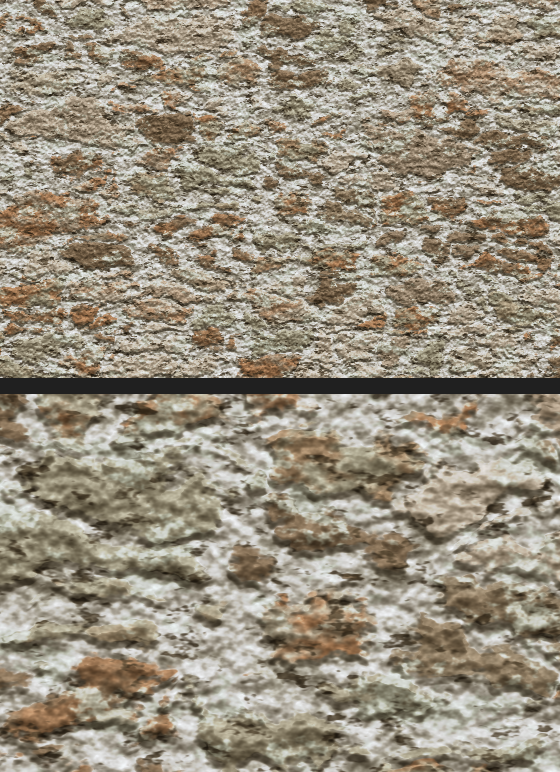
Top: the whole. Bottom: its middle third, enlarged.
Give the GLSL for this texture, as a Shadertoy shader.

```glsl
// Weathered rubble stone wall with pale mortar, rusty stones and lichen.

const vec3 MORTAR = vec3(0.745, 0.725, 0.685);
const vec3 DIRTY_MORTAR = vec3(0.58, 0.555, 0.49);
const vec3 PALE_STONE = vec3(0.63, 0.575, 0.495);
const vec3 OLIVE_STONE = vec3(0.52, 0.49, 0.40);
const vec3 BROWN_STONE = vec3(0.42, 0.345, 0.255);
const vec3 RUST = vec3(0.52, 0.375, 0.25);
const vec3 LICHEN = vec3(0.67, 0.69, 0.62);
const vec3 SOOT = vec3(0.22, 0.175, 0.11);
const vec3 OCHRE = vec3(0.74, 0.58, 0.25);
// Shadows turn warmer as they deepen
const vec3 SHADE = vec3(1.6, 1.75, 2.05);

vec2 hash2(vec2 cell) {
    vec3 h = fract(cell.xyx * vec3(0.1031, 0.1030, 0.0973));
    h += dot(h, h.yzx + 33.33);
    return fract((h.xx + h.yz) * h.zy);
}

// Gradient noise, roughly -0.7 to 0.7
float noise(vec2 p) {
    vec2 cell = floor(p), f = p - cell;
    vec2 u = f * f * f * (f * (f * 6.0 - 15.0) + 10.0);
    vec4 corner;
    for (int i = 0; i < 4; i++) {
        vec2 offset = vec2(i & 1, i >> 1);
        float angle = 6.2832 * hash2(cell + offset).x;
        corner[i] = dot(vec2(cos(angle), sin(angle)), f - offset);
    }
    return mix(mix(corner.x, corner.y, u.x), mix(corner.z, corner.w, u.x), u.y);
}

float fbm(vec2 p, int octaves, float gain) {
    float sum = 0.0, amplitude = 1.0;
    for (int i = 0; i < octaves; i++) {
        sum += amplitude * noise(p);
        p = mat2(1.95, 0.4, -0.4, 1.95) * p + 7.3;
        amplitude *= gain;
    }
    return sum;
}

// Voronoi cell: x = distance to border, yz = random identity
vec3 stoneCell(vec2 q, float jitter) {
    vec2 base = floor(q), nearest = vec2(0.0), nearestCell = base;
    float best = 9.0;
    for (int y = -1; y <= 1; y++)
    for (int x = -1; x <= 1; x++) {
        vec2 cell = base + vec2(x, y);
        vec2 r = cell + 0.5 + jitter * (hash2(cell) - 0.5) - q;
        if (dot(r, r) < best) { best = dot(r, r); nearest = r; nearestCell = cell; }
    }
    float border = 9.0;
    for (int y = -2; y <= 2; y++)
    for (int x = -2; x <= 2; x++) {
        vec2 cell = nearestCell + vec2(x, y);
        vec2 r = cell + 0.5 + jitter * (hash2(cell) - 0.5) - q;
        vec2 gap = r - nearest;
        if (dot(gap, gap) > 0.0001)
            border = min(border, dot(0.5 * (r + nearest), normalize(gap)));
    }
    return vec3(border, hash2(nearestCell + 41.0));
}

// Wall relief: x = height, y = stone coverage, zw = stone identity
vec4 wall(vec2 p) {
    vec2 bend = vec2(noise(p * 8.0), noise(p * 8.0 + 17.0)) * vec2(0.06, 0.026);
    bend += vec2(noise(p * 27.0 + 5.0), noise(p * 27.0 + 31.0)) * vec2(0.02, 0.014);
    vec2 q = (p + bend) * vec2(6.0, 14.5);
    vec3 stone = stoneCell(q, 0.88);
    vec3 slab = stoneCell(q * 0.55 + 9.0, 0.75);
    // Slabs replace small stones, which break off at slab borders
    stone = slab.y > 0.85 ? vec3(slab.x * 1.8, slab.yz)
                          : vec3(min(stone.x, slab.x * 1.8), stone.yz);

    float rough = fbm(p * vec2(18.0, 30.0), 4, 0.74);
    float inset = mix(0.015, 0.16, stone.z) * mix(0.5, 1.0, smoothstep(0.1, 0.45, p.y));
    float ragged = stone.x + 0.16 * rough;
    float cover = smoothstep(inset, inset + 0.08, ragged) * smoothstep(0.0, 0.03, stone.x);
    float bulge = 0.15 * smoothstep(inset, inset + 0.35, stone.x);
    return vec4(0.45 * cover + bulge + 0.62 * rough, cover, stone.yz);
}

vec3 stoneColor(vec2 p, vec2 id) {
    vec3 color = mix(OLIVE_STONE, PALE_STONE, smoothstep(0.3, 0.6, id.x));
    color = mix(color, BROWN_STONE, smoothstep(0.5, 0.75, fract(id.y * 7.0)));
    float stain = fbm(p * vec2(13.0, 22.0) + 60.0, 4, 0.7);
    float rusty = smoothstep(0.45, 0.95, fract(id.x * 5.0 + id.y * 3.0));
    return mix(color, RUST, rusty * smoothstep(-0.3, 0.4, stain + 0.05));
}

void mainImage(out vec4 fragColor, in vec2 fragCoord) {
    vec2 p = fragCoord / iResolution.y;
    vec4 here = wall(p);
    vec4 above = wall(p + vec2(0.0015, 0.0065));

    // Stone, mortar and growth
    float patches = fbm(p * vec2(10.0, 17.0) + 90.0, 5, 0.75);
    float grain = fbm(p * vec2(70.0, 100.0) + 23.0, 3, 0.75);
    vec3 mortar = mix(MORTAR, DIRTY_MORTAR, smoothstep(-0.05, 0.5, -patches));
    vec3 color = mix(mortar, stoneColor(p, here.zw), here.y);
    color = mix(color, LICHEN, 0.65 * smoothstep(0.1, 0.55, patches + 0.3 * grain));
    float soot = fbm(p * vec2(22.0, 50.0) + 140.0, 4, 0.8);
    color = mix(color, SOOT, 0.8 * smoothstep(0.3, 0.8, soot - 0.25 * patches));
    float bloom = noise(p * 6.0 + 210.0) + 0.25 * grain;
    color = mix(color, OCHRE, 0.5 * smoothstep(0.65, 0.75, bloom));

    // Light from above, dark joints beneath the stones
    float light = clamp(here.x - above.x, -0.9, 0.24);
    float joint = here.y * (1.0 - here.y) * 4.0;
    light -= 0.3 * joint * smoothstep(-0.1, 0.4, soot);
    color *= exp2(SHADE * (light + 0.2 * grain + 0.04));
    // Compress the brightest highlights
    color -= 0.55 * max(color - 0.78, 0.0);
    fragColor = vec4(clamp(color, 0.0, 1.0), 1.0);
}
```
